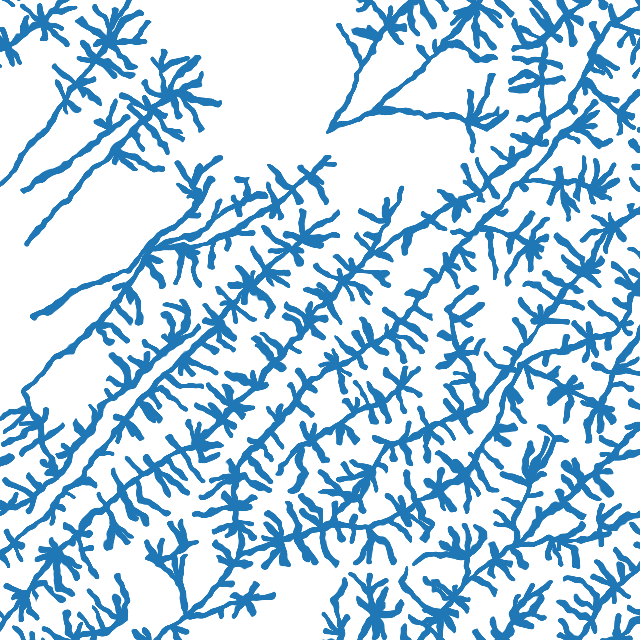
This pattern is drawn by a Shadertoy shader. Its source:

```glsl
// Branching river network in blue on white. A coarse jittered grid drains
// diagonally downhill into long streams; a fine grid of nodes drains into
// those streams as short twigs. Noise thins both out and makes them crooked.

const vec3 PAPER = vec3(1.0);
const vec3 RIVER = vec3(0.12, 0.47, 0.71);
const vec2 ALONG = vec2(0.74, 0.67);    // upstream direction
const float STREAM_GRID = 9.0;          // stream nodes per canvas side
const float TWIG_GRID = 37.0;           // twig nodes per canvas side
const float VALLEY_SPACING = 0.25;
const float TWIG_REACH = 0.075;         // farthest twig from its stream
const float HALF_WIDTH = 0.0048;        // half the stroke width

vec4 streams[36];                       // nearby stream segments, xy to zw

float hash(vec2 p) {
    return fract(sin(dot(p, vec2(127.1, 311.7))) * 43758.5);
}

vec2 hash2(vec2 p) {
    return vec2(hash(p), hash(p + 57.3));
}

float noise(vec2 p) {
    vec2 i = floor(p), f = fract(p);
    f = f * f * (3.0 - 2.0 * f);
    return mix(mix(hash(i), hash(i + vec2(1, 0)), f.x),
               mix(hash(i + vec2(0, 1)), hash(i + vec2(1, 1)), f.x), f.y);
}

// How densely branched the network is around p
float richness(vec2 p) {
    return noise(p * 5.3 + 13.6);
}

// Random point inside a grid cell
vec2 jitter(vec2 cell, float grid) {
    return (cell + 0.5 + 0.7 * (hash2(cell + grid) - 0.5)) / grid;
}

// Point of the segment a-b that is nearest to p
vec2 nearestOn(vec2 p, vec2 a, vec2 b) {
    vec2 ab = b - a;
    return a + ab * clamp(dot(p - a, ab) / max(dot(ab, ab), 1e-6), 0.0, 1.0);
}

// Stream node: position (xy) and height (z) over warped diagonal valleys
vec3 streamNode(vec2 cell) {
    vec2 p = jitter(cell, STREAM_GRID);
    float across = dot(p, vec2(-ALONG.y, ALONG.x)) + 0.16 * noise(p * 3.0);
    float fromValley = abs(fract(across / VALLEY_SPACING) - 0.5) * VALLEY_SPACING;
    return vec3(p, dot(p, ALONG) + 1.3 * fromValley + 0.07 * hash(cell + 3.3));
}

// Collects the streams around p and returns their number
int findStreams(vec2 p) {
    vec2 corner = floor(p * STREAM_GRID + 0.5) - 4.0;
    vec3 nodes[64];
    for (int i = 0; i < 64; i++)
        nodes[i] = streamNode(corner + vec2(i % 8, i / 8));

    int count = 0;
    for (int i = 0; i < 36; i++) {
        int x = i % 6 + 1, y = i / 6 + 1;
        vec3 source = nodes[y * 8 + x], lowest = source;
        if (richness(source.xy) < 0.33) continue;
        for (int k = 0; k < 9; k++) {
            vec3 next = nodes[(y + k / 3 - 1) * 8 + x + k % 3 - 1];
            if (next.z < lowest.z) lowest = next;
        }
        streams[count++] = vec4(source.xy, lowest.xy);
    }
    return count;
}

// Nearest point to p on the collected streams
vec2 nearestBank(vec2 p, int count) {
    vec2 bank = p + 1.0;
    for (int i = 0; i < count; i++) {
        vec2 q = nearestOn(p, streams[i].xy, streams[i].zw);
        if (distance(p, q) < distance(p, bank)) bank = q;
    }
    return bank;
}

// Twig node: position (xy), height (z), and 1 in w if a twig starts there
vec4 twigNode(vec2 cell, int count) {
    vec2 p = jitter(cell, TWIG_GRID), bank = nearestBank(p, count);
    float away = distance(p, bank);
    if (away < 0.45 / TWIG_GRID) return vec4(bank, 0.0, 0.0);
    float reach = TWIG_REACH * smoothstep(0.2, 0.6, richness(p + 0.37));
    return vec4(p, away + 0.03 * hash(cell + 9.1), step(away, reach));
}

// Distance to the nearest stream or twig
float network(vec2 p) {
    int count = findStreams(p);
    float d = distance(p, nearestBank(p, count));
    vec4 nodes[25];
    vec2 corner = floor(p * TWIG_GRID) - 2.0;
    for (int i = 0; i < 25; i++)
        nodes[i] = twigNode(corner + vec2(i % 5, i / 5), count);
    for (int i = 0; i < 9; i++) {
        int x = i % 3 + 1, y = i / 3 + 1;
        vec4 source = nodes[y * 5 + x];
        if (source.w < 0.5) continue;
        // Drain down the steepest slope
        vec2 target = source.xy;
        float steepest = 0.0;
        for (int k = 0; k < 9; k++) {
            vec4 next = nodes[(y + k / 3 - 1) * 5 + x + k % 3 - 1];
            float slope = (source.z - next.z) / (distance(source.xy, next.xy) + 0.01);
            if (slope > steepest) { steepest = slope; target = next.xy; }
        }
        d = min(d, distance(p, nearestOn(p, source.xy, target)));
    }
    return d;
}

// Small shifts that make every stroke crooked
vec2 wobble(vec2 p, float frequency, float amount) {
    return amount * (vec2(noise(p * frequency), noise(p * frequency + 31.7)) - 0.5);
}

void mainImage(out vec4 fragColor, in vec2 fragCoord) {
    vec2 uv = fragCoord / iResolution.y;
    float soft = 0.4 / iResolution.y;
    vec2 p = uv + wobble(uv, 26.0, 0.014) + wobble(uv, 95.0, 0.006);
    float ink = 1.0 - smoothstep(-soft, soft, network(p) - HALF_WIDTH);
    fragColor = vec4(mix(PAPER, RIVER, ink), 1.0);
}
```
